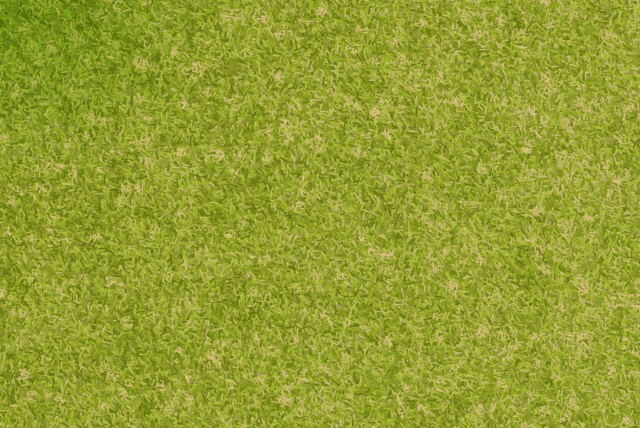
Reproduce this texture procedurally as a Shadertoy shader.

```glsl
#define LAYERS 5
#define CELL 0.0130
#define BLADE_LENGTH 0.0092
#define BLADE_WIDTH 0.0017
#define SOFTNESS 0.0022
#define LEAN 2.2
#define LEAN_SPREAD 2.7
#define CONTRAST 1.28
#define TUFT_SIZE 0.042
#define STRAW vec3(0.87, 0.76, 0.53)
#define MEAN_GREEN vec3(0.60, 0.64, 0.20)

vec3 hash3(vec2 p) {
    vec3 q = fract(p.xyx * vec3(0.1031, 0.1030, 0.0973));
    q += dot(q, q.yxz + 33.33);
    return fract((q.xxy + q.yzz) * q.zyx);
}

// Turf colours from deep green to dry, spaced by their share of the area
vec3 turfColor(float t) {
    vec3 c = vec3(0.44, 0.50, 0.09);
    c = mix(c, vec3(0.54, 0.60, 0.13), smoothstep(0.08, 0.16, t));
    c = mix(c, vec3(0.63, 0.69, 0.18), smoothstep(0.36, 0.44, t));
    c = mix(c, vec3(0.59, 0.60, 0.23), smoothstep(0.58, 0.62, t));
    c = mix(c, vec3(0.69, 0.71, 0.28), smoothstep(0.70, 0.74, t));
    return mix(c, vec3(0.74, 0.71, 0.39), smoothstep(0.90, 0.94, t));
}

// Broad soft mottling from rotated, warped sines, about -1 to 1
float mottle(vec2 p) {
    float sum = 0.0, weight = 0.5;
    p *= 9.0;
    for (int i = 0; i < 4; i++) {
        p = mat2(0.8, 0.6, -0.6, 0.8) * p * 1.63 + 2.7;
        p += 0.7 * sin(p.yx * 0.73);
        sum += weight * sin(p.x) * sin(p.y);
        weight *= 0.75;
    }
    return sum;
}

// Cellular noise: scattered tufts, each with its own dryness
float dryTufts(vec2 p) {
    p /= TUFT_SIZE;
    vec2 cell = floor(p);
    float dry = 0.0;
    for (int y = -1; y <= 1; y++)
    for (int x = -1; x <= 1; x++) {
        vec2 id = cell + vec2(x, y);
        vec3 h = hash3(id + 71.0);
        float spot = smoothstep(0.48, 0.08, length(p - id - h.xy));
        dry = max(dry, spot * smoothstep(0.35, 1.0, h.z));
    }
    return dry;
}

// Distance to a segment through the origin
float bladeDistance(vec2 p, vec2 dir, float halfLength) {
    float along = clamp(dot(p, dir), -halfLength, halfLength);
    return length(p - dir * along);
}

void mainImage(out vec4 fragColor, in vec2 fragCoord) {
    vec2 uv = fragCoord / iResolution.xy;
    vec2 p = fragCoord / iResolution.y;
    float soft = max(SOFTNESS, 0.75 / iResolution.y);
    float dry = dryTufts(p);
    float bias = 0.13 * mottle(p) + 0.14 * (uv.x - 0.5) + 0.16 * dry;
    vec3 color = turfColor(0.1);

    // Overlapping layers of short blades, painted back to front
    for (int layer = 0; layer < LAYERS; layer++) {
        vec2 shift = vec2(0.37, 0.61) * float(layer);
        vec2 q = p / CELL + shift;
        vec2 cell = floor(q);
        for (int y = -1; y <= 1; y++)
        for (int x = -1; x <= 1; x++) {
            vec2 id = cell + vec2(x, y);
            vec3 place = hash3(id + 131.0 * float(layer) + 11.0);
            vec3 look = hash3(id + 157.0 * float(layer) + 419.0);
            float angle = LEAN + LEAN_SPREAD * (place.z - 0.5);
            vec2 dir = vec2(cos(angle), sin(angle));
            vec2 offset = (q - id - place.xy) * CELL;
            float d = bladeDistance(offset, dir, BLADE_LENGTH * mix(0.5, 1.0, look.x));
            float cover = 1.0 - smoothstep(-soft, soft, d - BLADE_WIDTH);

            vec3 blade = turfColor(look.y + bias);
            blade = MEAN_GREEN + (blade - MEAN_GREEN) * CONTRAST;
            float straw = smoothstep(0.0, 0.08, 0.03 + 0.50 * dry - look.z);
            blade = mix(blade, STRAW, 0.85 * straw);
            blade *= 1.0 + 0.06 * dot(offset, dir) / BLADE_LENGTH;
            color = mix(color, blade, cover);
        }
    }

    // Lusher, deeper green toward the upper left corner
    float corner = length((uv - vec2(0.0, 1.0)) * vec2(1.3, 1.0));
    color *= mix(vec3(0.77, 0.90, 0.50), vec3(1.0), smoothstep(0.0, 0.50, corner));
    fragColor = vec4(clamp(color, 0.0, 1.0), 1.0);
}
```
